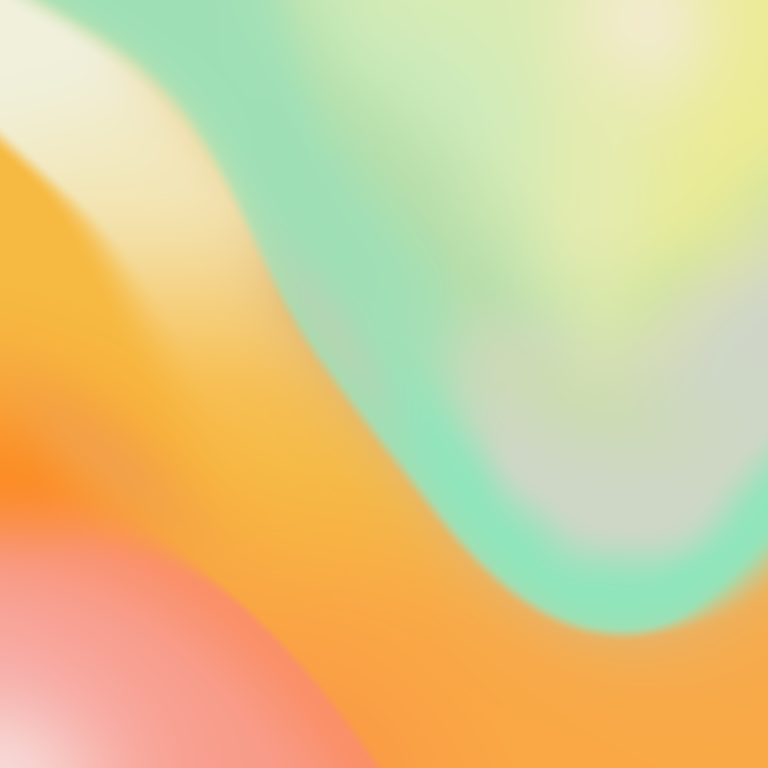
Write a Shadertoy shader that draws this background.

```glsl
// Soft abstract silk: a cool mint and lemon fold lying over warm orange and pink.
// Each fold is a smooth height curve; the signed distance to it drives blends,
// and rotated gaussian glows tint the colours in between.

#define EDGE_SOFT 0.010
#define BEND_SOFT 0.045
#define RIPPLE 0.006
#define MINT   vec3(0.56, 0.90, 0.74)
#define SAGE   vec3(0.71, 0.83, 0.70)
#define SILVER vec3(0.81, 0.84, 0.78)
#define LEMON  vec3(0.92, 0.92, 0.58)
#define CREAM  vec3(0.94, 0.94, 0.86)
#define GOLD   vec3(0.97, 0.76, 0.35)
#define ORANGE vec3(0.98, 0.66, 0.27)
#define DEEP   vec3(0.99, 0.54, 0.14)
#define CORAL  vec3(0.98, 0.56, 0.40)

// Smooth hinge: zero for t < 0, rising with slope one after it.
float hinge(float t) {
    return 0.5 * (t + sqrt(t * t + BEND_SOFT * BEND_SOFT));
}

// Rotated elliptical glow, one at its centre.
float glow(vec2 p, vec2 centre, vec2 radius, float angle) {
    float c = cos(angle), s = sin(angle);
    vec2 q = mat2(c, -s, s, c) * (p - centre) / radius;
    return exp(-dot(q, q));
}

// Border between the cool fold and the warm ground.
float foldHeight(float x) {
    float bowl = max(x - 0.57, 0.0);
    return 1.0236 - 0.56 * x - 0.35 * hinge(x - 0.17) - 0.80 * hinge(x - 0.245)
         - 0.85 * hinge(x - 0.305) + 1.28 * hinge(x - 0.375) + 2.65 * bowl * bowl;
}

float foldDistance(vec2 p) {
    float slope = (foldHeight(p.x + 0.005) - foldHeight(p.x - 0.005)) / 0.01;
    return (p.y - foldHeight(p.x)) / sqrt(1.0 + slope * slope);
}

vec3 warmGround(vec2 p, float fold) {
    vec3 col = mix(ORANGE, vec3(0.965, 0.73, 0.26), smoothstep(0.15, 0.42, p.y));
    col = mix(col, vec3(0.98, 0.61, 0.27), glow(p, vec2(0.44, 0.02), vec2(0.20, 0.13), -0.7));

    // Pale sheet fading downward into gold
    float sheet = (p.y - 0.825 + 0.85 * p.x + 1.3 * hinge(p.x - 0.13)) / 1.6;
    float blur = mix(0.06, 0.012, smoothstep(0.55, 0.78, p.y));
    vec3 pale = mix(GOLD, vec3(0.95, 0.91, 0.74), smoothstep(0.46, 0.80, p.y));
    pale = mix(pale, CREAM, smoothstep(0.74, 0.95, p.y - 0.25 * p.x + 0.03));
    col = mix(col, pale, smoothstep(-blur, blur, sheet) * smoothstep(0.33, 0.58, p.y));

    // Deep orange band with a dusty streak
    col = mix(col, DEEP, 0.95 * glow(p, vec2(0.02, 0.36), vec2(0.19, 0.14), -0.35));
    col = mix(col, vec3(0.94, 0.63, 0.32), 0.7 * glow(p, vec2(0.14, 0.40), vec2(0.15, 0.05), -0.7));

    // Pink drape in the lower corner
    float lift = p.x - 0.06;
    float drape = (0.323 - 1.72 * lift * max(lift, 0.0) - p.y) / sqrt(1.0 + 11.8 * lift * lift);
    float drapeBlur = mix(0.065, 0.008, smoothstep(0.03, 0.32, p.x));
    vec3 pink = mix(CORAL, vec3(0.975, 0.60, 0.52), smoothstep(0.0, 0.13, drape));
    pink = mix(pink, vec3(0.97, 0.67, 0.65), glow(p, vec2(0.0, 0.09), vec2(0.25, 0.14), -0.4));
    pink = mix(pink, vec3(0.97, 0.84, 0.83), glow(p, vec2(0.0), vec2(0.14, 0.09), -0.3));
    col = mix(col, pink, smoothstep(-drapeBlur, drapeBlur, drape));

    // Muted shade beside the fold
    vec3 shade = mix(vec3(0.88, 0.72, 0.46), vec3(0.94, 0.85, 0.64), smoothstep(0.58, 0.75, p.y));
    float reach = mix(0.032, 0.05, smoothstep(0.65, 1.0, p.x));
    return mix(col, shade, 0.75 * exp(min(fold, 0.0) / reach) * smoothstep(0.08, 0.25, p.x));
}

vec3 coolFold(vec2 p, float fold) {
    // Mint body turning green with depth
    vec3 col = mix(MINT, vec3(0.71, 0.87, 0.67), smoothstep(0.05, 0.24, fold));
    col = mix(col, vec3(0.63, 0.87, 0.71), 0.8 * smoothstep(0.42, 0.62, p.y) * smoothstep(0.25, 0.1, fold));
    col = mix(col, SAGE, 0.9 * glow(p, vec2(0.435, 0.565), vec2(0.14, 0.035), -0.98));
    col = mix(col, vec3(0.75, 0.91, 0.72), glow(p, vec2(0.50, 0.95), vec2(0.15, 0.09), -0.7));

    // Silver crescent in the bowl
    float ripple = RIPPLE * (sin(p.x * 19.0 + p.y * 31.0) + 0.5 * sin(p.x * 47.0 - p.y * 29.0));
    float crescent = smoothstep(0.045, 0.145, fold + ripple);
    crescent *= smoothstep(0.64, 0.50, p.y - 0.15 * smoothstep(0.8, 1.0, p.x));
    col = mix(col, SILVER, crescent * smoothstep(0.53, 0.68, p.x));
    col = mix(col, vec3(0.80, 0.86, 0.69), 0.9 * glow(p, vec2(0.75, 0.49), vec2(0.16, 0.075), -0.35));

    // Lemon light above a rounded valley
    float valley = 0.83 - 1.5 * (p.x - 0.56) + 2.35 * hinge(p.x - 0.77);
    float light = smoothstep(-0.09, 0.085, (p.y - valley + ripple) * 0.6);
    vec3 lemon = mix(vec3(0.85, 0.92, 0.70), LEMON, smoothstep(0.65, 0.96, p.x));
    lemon = mix(lemon, vec3(0.80, 0.92, 0.74), 0.8 * glow(p, vec2(0.58, 0.88), vec2(0.14, 0.08), -0.8));
    lemon = mix(lemon, vec3(0.95, 0.92, 0.81), glow(p, vec2(0.835, 0.97), vec2(0.10, 0.11), 0.0));
    lemon = mix(lemon, vec3(0.91, 0.92, 0.70), 0.6 * glow(p, vec2(0.78, 0.76), vec2(0.07, 0.18), -0.1));
    col = mix(col, lemon, light);

    // Pale rim along the border
    vec3 rim = mix(vec3(0.70, 0.85, 0.66), vec3(0.82, 0.89, 0.68), smoothstep(0.55, 0.8, p.y));
    return mix(col, rim, 0.75 * exp(-max(fold, 0.0) / 0.017));
}

void mainImage(out vec4 fragColor, in vec2 fragCoord) {
    vec2 p = fragCoord / iResolution.xy;
    float fold = foldDistance(p);
    float soft = EDGE_SOFT + 0.022 * smoothstep(0.85, 1.0, p.x) + 0.008 * smoothstep(0.7, 0.95, p.y);
    vec3 col = mix(warmGround(p, fold), coolFold(p, fold), smoothstep(-soft, soft, fold));
    fragColor = vec4(col, 1.0);
}
```
